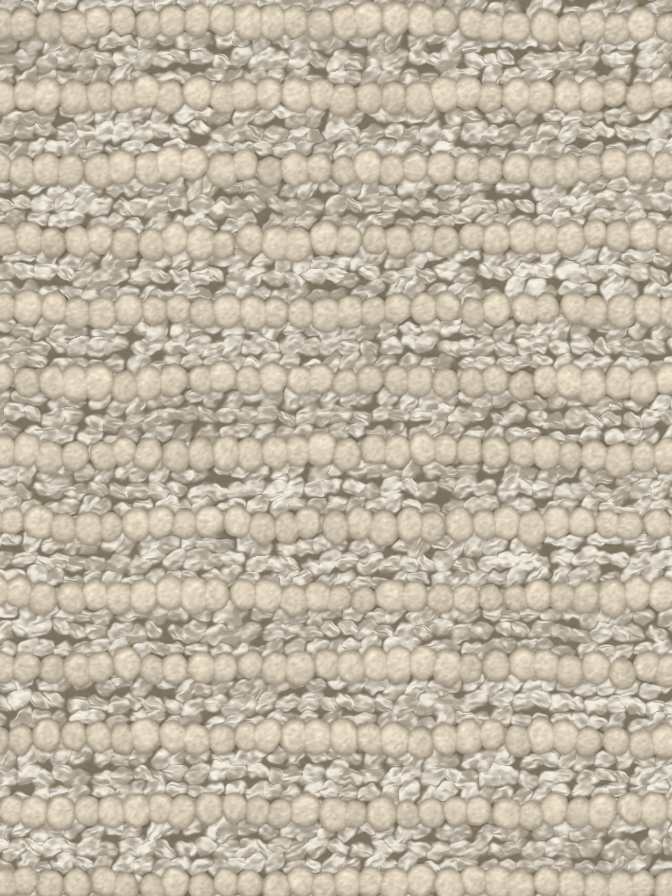
A Shadertoy shader for this texture:

```glsl
// Woven wool rug: rows of plump cream beads alternating with two lanes of silky slanted stitches.

const float ROWS = 12.52;          // bead rows over the canvas height
const float FIRST_ROW = 0.18;      // height of the lowest row, in row pitches
const float BEAD_PITCH = 0.345;
const float STITCH_PITCH = 0.27;

const vec3 CREVICE = vec3(0.49, 0.45, 0.38);
const vec3 SHADE   = vec3(0.60, 0.55, 0.47);
const vec3 WOOL    = vec3(0.90, 0.85, 0.765);
const vec3 FLAX    = vec3(0.66, 0.62, 0.555);
const vec3 SILK    = vec3(0.94, 0.92, 0.87);

float hash(vec2 p) {
    vec3 a = fract(p.xyx * vec3(0.1031, 0.1030, 0.0973));
    a += dot(a, a.yzx + 33.33);
    return fract((a.x + a.y) * a.z);
}

float noise(vec2 p) {
    vec2 i = floor(p), f = fract(p);
    f = f * f * (3.0 - 2.0 * f);
    return mix(mix(hash(i), hash(i + vec2(1, 0)), f.x),
               mix(hash(i + vec2(0, 1)), hash(i + vec2(1, 1)), f.x), f.y);
}

// Rounded tuft: x = height (1 at the centre, 0 at the rim), yz = local position, w = seed
vec4 tuft(vec2 p, vec2 centre, vec2 radii, float angle, float seed) {
    float c = cos(angle), s = sin(angle);
    vec2 d = p - centre;
    vec2 q = vec2(c * d.x + s * d.y, c * d.y - s * d.x) / radii;
    return vec4(1.0 - dot(q, q), q, seed);
}

vec4 higher(vec4 a, vec4 b) { return a.x > b.x ? a : b; }

// Nearest bead of the closest row
vec4 beadField(vec2 p) {
    float row = floor(p.y + 0.5);
    float shift = hash(vec2(row, 5.0));
    float col = floor(p.x / BEAD_PITCH - shift);
    vec4 best = vec4(-9.0, 0.0, 0.0, 0.0);
    for (int i = -1; i <= 2; i++) {
        vec2 id = vec2(col + float(i), row) + 40.0;
        float a = hash(id), b = hash(id + 71.3), c = hash(id + 137.7);
        vec2 centre = vec2((col + float(i) + shift + 0.24 * (a - 0.5)) * BEAD_PITCH,
                           row + 0.1 * (b - 0.5));
        vec2 radii = vec2(0.205, 0.225) * (0.92 + 0.22 * c);
        best = higher(best, tuft(p, centre, radii, 0.9 * (a - 0.5), b + c));
    }
    return best;
}

// Nearest stitch of the lanes between bead rows; outer lanes tuck under the beads
vec4 stitchField(vec2 p) {
    float lane0 = floor(p.y * 4.0 + 0.5);
    vec4 best = vec4(-9.0, 0.0, 0.0, 0.0);
    for (int j = -1; j <= 1; j++) {
        float lane = lane0 + float(j);
        float side = mod(lane, 2.0) * 2.0 - 1.0;
        float shift = hash(vec2(lane + 9.0, 3.0));
        float col = floor(p.x / STITCH_PITCH - shift);
        for (int i = -1; i <= 2; i++) {
            vec2 id = vec2(col + float(i), lane) + 60.0;
            float a = hash(id), b = hash(id + 31.7), c = hash(id + 93.1);
            vec2 centre = vec2((col + float(i) + shift + 0.45 * (a - 0.5)) * STITCH_PITCH,
                               (lane + 0.4 * (b - 0.5)) * 0.25);
            vec2 radii = vec2(0.19, 0.125) * (0.85 + 0.35 * c);
            float lean = 0.3 + 0.2 * side + 1.3 * (c - 0.5);
            best = higher(best, tuft(p, centre, radii, lean, a + b));
        }
    }
    return best;
}

vec3 stitchColour(vec4 t, vec2 p) {
    // Twisted strands run along each stitch; broad patches are silkier
    float strand = noise(vec2(t.y * 1.8 + t.w * 37.0, t.z * 3.6 + t.y * 1.2 + t.w * 19.0));
    float glint = noise(p * vec2(13.0, 19.0) + 70.0);
    float patchy = noise(vec2(p.x * 0.55, p.y * 2.2 + 8.0));
    float sheen = 0.55 * strand + 0.35 * glint + 0.2 * patchy + 0.12 * (t.w - 1.0) + 0.12 * t.z;
    vec3 col = mix(FLAX, SILK, smoothstep(0.25, 0.92, sheen));
    return mix(CREVICE, col, smoothstep(-0.15, 0.55, t.x));
}

vec3 beadColour(vec4 t, vec2 p) {
    // Fine wound fibres and soft light from above
    float fibre = noise(vec2(t.y * 2.0 + t.z * 3.0, t.z * 5.0 - t.y * 4.0) + t.w * 43.0);
    float fuzz = noise(p * 21.0);
    float light = 0.95 + 0.07 * t.z - 0.02 * t.y + 0.05 * (t.w - 1.0);
    vec3 col = WOOL * (light + 0.1 * (fibre - 0.5) + 0.07 * (fuzz - 0.5));
    return mix(SHADE, col, smoothstep(-0.15, 0.72, t.x));
}

void mainImage(out vec4 fragColor, in vec2 fragCoord) {
    vec2 p = fragCoord / iResolution.y * ROWS;
    p.y -= FIRST_ROW;

    // Hand-made wander of the rows and ragged yarn outlines
    p.y += 0.11 * (noise(p * vec2(0.7, 0.9) + 20.0) - 0.5);
    vec2 ragged = p + 0.07 * (vec2(noise(p * 10.0 + 50.0), noise(p * 10.0 + 90.0)) - 0.5);

    vec4 bead = beadField(mix(p, ragged, 0.4));
    vec4 stitch = stitchField(ragged);

    // Stitches lie under the beads and darken in their contact shadow
    vec3 col = stitchColour(stitch, p);
    col *= 1.0 - 0.12 * smoothstep(-0.4, 0.0, bead.x);
    col = mix(col, beadColour(bead, p), smoothstep(-0.1, 0.16, bead.x));

    // Loose hairs and grain
    col *= 0.96 + 0.08 * noise(p * vec2(17.0, 29.0) + 130.0);
    fragColor = vec4(clamp(col, 0.0, 1.0), 1.0);
}
```
